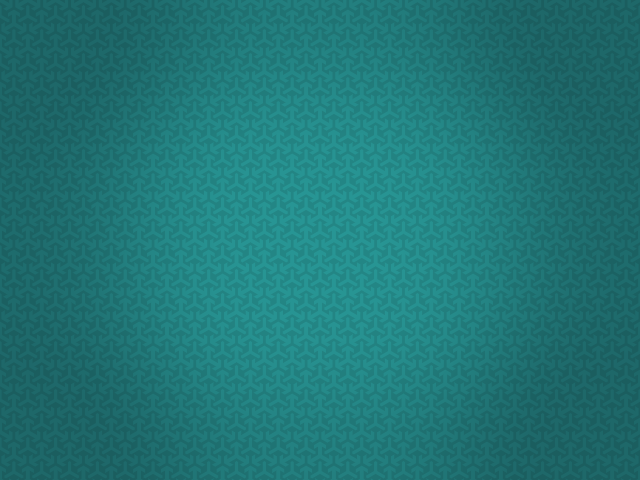
Give the GLSL for this pattern, as a Shadertoy shader.

```glsl
// Teal weave of interlocking three-armed arrows under a soft oval glow
#define COLUMNS 23.0        // motifs across
#define ROWS 20.0           // staggered rows down, must be even
#define ARM_HALF 0.14       // widths are fractions of half a motif
#define BARB_INNER 0.66
#define BARB_OUTER 0.90
#define BARB_LENGTH 0.43
#define FILLER_HALF 0.115   // plain tripods between the arrowheads
#define FILLER_START 0.32
#define RELIEF 0.052        // contrast between lines and ground
#define GLOW_COLOR vec3(0.148, 0.562, 0.557)
#define EDGE_COLOR vec3(0.110, 0.388, 0.393)

const float SQRT3 = 1.7320508;

// Offset from the centre of the nearest hexagon, whose width is one
vec2 hexOffset(vec2 p) {
    vec2 period = vec2(1.0, SQRT3);
    vec2 a = mod(p, period) - 0.5 * period;
    vec2 b = mod(p - 0.5 * period, period) - 0.5 * period;
    return dot(a, a) < dot(b, b) ? a : b;
}

// Distances to the two arms bounding a rhombic third of the hexagon, 0 to 1
vec2 armDistances(vec2 h) {
    h.x = abs(h.x);
    float slope = 0.5 * h.x + 0.5 * SQRT3 * h.y;
    vec2 side = vec2(h.x, slope);
    vec2 bottom = vec2(-slope, 0.5 * h.x - 0.5 * SQRT3 * h.y);
    return 2.0 * (slope > 0.0 ? side : bottom);
}

// Signed distance to arrow-tipped tripods and the plain ones between them
float tripodWeave(vec2 h) {
    vec2 d = armDistances(h);
    float near = min(d.x, d.y);
    float far = max(d.x, d.y);
    float arm = max(near - ARM_HALF, far - BARB_OUTER);
    float barb = max(max(BARB_INNER - far, far - BARB_OUTER), near - BARB_LENGTH);
    float filler = max(far - near - FILLER_HALF, FILLER_START - near);
    return min(min(arm, barb), filler);
}

// Broad oval falloff with zero slope at the canvas borders, so it wraps
float edgeShade(vec2 uv) {
    vec2 s = abs(sin(3.14159265 * (uv - 0.5)));
    float reach = dot(pow(s, vec2(2.8)), vec2(1.0, 0.55));
    return smoothstep(-0.15, 1.25, reach);
}

void mainImage(out vec4 fragColor, in vec2 fragCoord) {
    vec2 uv = fragCoord / iResolution.xy;

    // Line work
    vec2 p = uv * vec2(COLUMNS, ROWS * 0.5 * SQRT3);
    float blur = 1.2 * COLUMNS / iResolution.x;
    float line = 1.0 - smoothstep(-blur, blur, tripodWeave(hexOffset(p)));

    // Ground and relief
    vec3 color = mix(GLOW_COLOR, EDGE_COLOR, edgeShade(uv));
    color *= 1.0 + RELIEF * (2.0 * line - 1.0);
    fragColor = vec4(color, 1.0);
}
```
